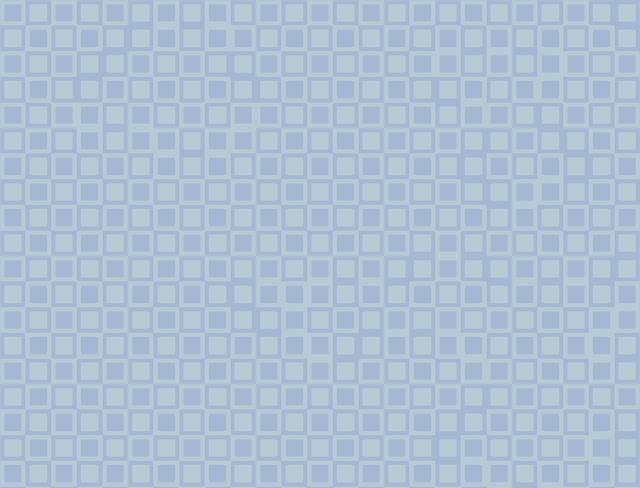
A Shadertoy shader for this pattern:

```glsl
const float COLUMNS = 25.0;
const float INNER_HALF = 0.338;               // half side of the inner square, in cells
const vec3 PALE = vec3(0.718, 0.798, 0.840);
const vec3 BLUE = vec3(0.643, 0.727, 0.820);
const vec2 DOMAIN_SCALE = vec2(0.13, 0.24);   // frequency of the parity domains
const float DOMAIN_SLOPE = 0.5;               // disorder grows to the right
const float DOMAIN_MID = 0.82;
const float FOOTPRINT = 0.0022;               // softening width, in canvas widths
const int TAPS = 4;

vec2 hashGradient(vec2 p) {
    vec3 q = fract(p.xyx * vec3(0.1031, 0.1030, 0.0973));
    q += dot(q, q.yzx + 33.33);
    float angle = 6.2832 * fract((q.x + q.y) * q.z);
    return vec2(cos(angle), sin(angle));
}

float gradientNoise(vec2 p) {
    vec2 i = floor(p), f = fract(p);
    vec2 u = f * f * f * (f * (f * 6.0 - 15.0) + 10.0);
    vec2 e = vec2(0.0, 1.0);
    float a = dot(hashGradient(i + e.xx), f - e.xx);
    float b = dot(hashGradient(i + e.yx), f - e.yx);
    float c = dot(hashGradient(i + e.xy), f - e.xy);
    float d = dot(hashGradient(i + e.yy), f - e.yy);
    return mix(mix(a, b, u.x), mix(c, d, u.x), u.y);
}

// 1 where the checker parity of a cell is reversed
float parityFlip(vec2 cell) {
    float bias = DOMAIN_SLOPE * (cell.x / COLUMNS - DOMAIN_MID);
    return step(0.0, gradientNoise(cell * DOMAIN_SCALE + 3.7) + bias);
}

// 0 for pale, 1 for blue
float tileTone(vec2 p) {
    vec2 cell = floor(p);
    vec2 d = abs(fract(p) - 0.5);
    float inner = step(max(d.x, d.y), INNER_HALF);
    return mod(cell.x + cell.y + parityFlip(cell) + inner, 2.0);
}

void mainImage(out vec4 fragColor, in vec2 fragCoord) {
    // rows are counted from the top edge
    vec2 p = vec2(fragCoord.x, iResolution.y - fragCoord.y) / iResolution.x;
    float width = max(FOOTPRINT, 1.0 / iResolution.x);

    // box filter smooths both squares and cell borders
    float tone = 0.0;
    for (int y = 0; y < TAPS; y++) {
        for (int x = 0; x < TAPS; x++) {
            vec2 offset = (vec2(x, y) + 0.5) / float(TAPS) - 0.5;
            tone += tileTone((p + offset * width) * COLUMNS);
        }
    }
    tone /= float(TAPS * TAPS);
    fragColor = vec4(mix(PALE, BLUE, tone), 1.0);
}
```
